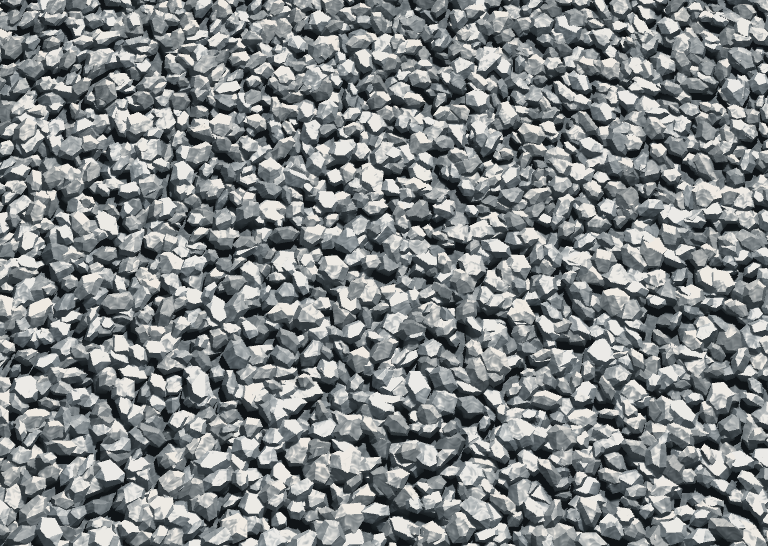
Write a Shadertoy shader that draws this texture.

```glsl
// Sunlit crushed gravel: three layers of jittered cells each hold one faceted
// stone, cut from a tilted top plane and six side planes. The highest stone
// wins, then it is lit by a low sun with short marched shadows.

const float ROWS = 23.5;          // stone cells per canvas height
const float PERSPECTIVE = 0.30;   // stones shrink towards the top
const float JITTER = 0.75;
const float THICKNESS = 0.85;
const float LAYER_STEP = 0.2;
const float FLOOR_Z = -0.15;
const int LAYERS = 3;
const int FACETS = 6;
const int SHADOW_STEPS = 3;
const int SAMPLES = 3;
const float AMBIENT = 0.37;
const float SUN = 0.90;
const float MIDTONE_GAIN = 0.72;  // darkens all but the brightest faces
const float HIGHLIGHT_POWER = 8.0;
const vec3 SUN_DIR = vec3(0.22, 0.66, 0.72);
const vec3 DARK = vec3(0.045, 0.062, 0.07);
const vec3 BRIGHT = vec3(0.93, 0.918, 0.895);
const vec3 MID_TINT = vec3(-0.02, 0.008, 0.03);

struct Stone {
    float z;
    vec2 slope;
    vec4 seed;
};

vec4 hash4(vec2 p) {
    vec4 h = fract(p.xyxy * vec4(0.1031, 0.1030, 0.0973, 0.1099));
    h += dot(h, h.wzxy + 33.33);
    return fract((h.xxyz + h.yzzw) * h.zywx);
}

mat2 rotation(float a) {
    float c = cos(a), s = sin(a);
    return mat2(c, s, -s, c);
}

// Height and gradient of one convex faceted stone of unit radius
vec3 facetedStone(vec2 q, vec4 seed, vec4 form) {
    vec2 tilt = (seed.zw - 0.5) * 0.9;
    vec3 surface = vec3(0.55 + dot(tilt, q), tilt);
    mat2 turn = rotation(6.28318 / float(FACETS));
    vec2 dir = rotation(form.w * 6.28318) * vec2(1.0, 0.0);
    for (int k = 0; k < FACETS; k++) {
        vec2 v = fract((seed.xy + form.zy * float(k + 1)) * vec2(17.3, 23.9));
        float steep = mix(0.7, 2.5, v.y);
        float h = (mix(0.65, 1.0, v.x) - dot(dir, q)) * steep;
        if (h < surface.x) surface = vec3(h, -dir * steep);
        dir = turn * dir;
    }
    return surface;
}

Stone topStone(vec2 p) {
    Stone best = Stone(FLOOR_Z, vec2(0.0), vec4(0.5));
    for (int layer = 0; layer < LAYERS; layer++) {
        float level = float(layer);
        vec2 g = p + level * vec2(0.41, 0.57);
        for (int j = -1; j <= 1; j++)
        for (int i = -1; i <= 1; i++) {
            vec2 cell = floor(g) + vec2(i, j);
            vec2 key = cell + 71.0 * level + 140.0;
            vec4 seed = hash4(key);
            vec2 rel = g - cell - 0.5 - JITTER * (seed.xy - 0.5);
            if (dot(rel, rel) > 0.85) continue;

            vec4 form = hash4(key + vec2(313.7, 91.3));
            float size = mix(0.38, 0.78, form.y);
            vec2 radius = size * vec2(1.0, mix(0.5, 0.95, form.z));
            mat2 rot = rotation((form.x - 0.5) * 2.8);
            vec2 q = (rel * rot) / radius;
            vec3 surface = facetedStone(q, seed, form);
            float z = level * LAYER_STEP + 0.3 * form.w
                    + THICKNESS * size * surface.x;
            if (surface.x > 0.0 && z > best.z) {
                vec2 slope = rot * (surface.yz / radius) * THICKNESS * size;
                best = Stone(z, slope, seed);
            }
        }
    }
    return best;
}

float sunlight(vec2 p, float z) {
    float blocked = 0.0;
    for (int i = 1; i <= SHADOW_STEPS; i++) {
        vec3 ray = vec3(p, z) + SUN_DIR * 0.17 * float(i);
        blocked = max(blocked, smoothstep(0.0, 0.1, topStone(ray.xy).z - ray.z));
    }
    return 1.0 - blocked;
}

// Layered sines give each stone its own rough, mottled skin
vec2 roughness(vec2 p, vec4 seed) {
    vec2 w = p * 9.0 + seed.xy * 40.0;
    vec2 a = sin(w.yx * 1.3 + 2.0 * sin(w * 0.9));
    vec2 b = sin(w * 2.7 + 2.5 * a.yx + seed.zw * 6.0);
    return 0.6 * a + 0.5 * b;
}

vec3 gravel(vec2 p) {
    Stone stone = topStone(p);
    vec2 rough = roughness(p, stone.seed);
    vec3 normal = normalize(vec3(-stone.slope + 0.15 * rough, 1.0));
    float sun = max(dot(normal, normalize(SUN_DIR)), 0.0) * sunlight(p, stone.z);
    float openness = mix(0.08, 1.0, smoothstep(FLOOR_Z, 0.75, stone.z));
    float sky = AMBIENT * openness * (0.55 + 0.45 * normal.z);
    float albedo = mix(0.77, 1.13, stone.seed.z) + 0.05 * rough.x * rough.y;
    float light = clamp(albedo * (sky + SUN * sun), 0.0, 1.0);
    float tone = light * mix(MIDTONE_GAIN, 1.0, pow(light, HIGHLIGHT_POWER));
    vec3 color = mix(DARK, BRIGHT, tone) + MID_TINT * 4.0 * tone * (1.0 - tone);
    return color + (stone.seed.w - 0.5) * vec3(0.02, 0.0, -0.02) * tone;
}

void mainImage(out vec4 fragColor, in vec2 fragCoord) {
    vec3 sum = vec3(0.0);
    for (int i = 0; i < SAMPLES; i++) {
        vec2 shift = fract(float(i) * vec2(1.0, 2.0) / 3.0 + 0.01) - 0.34;
        vec2 uv = (fragCoord + shift) / iResolution.y;
        float center = 0.5 * iResolution.x / iResolution.y;
        float scale = 1.0 + PERSPECTIVE * (uv.y - 0.5);
        float depth = uv.y + 0.5 * PERSPECTIVE * uv.y * (uv.y - 1.0);
        sum += gravel(ROWS * vec2((uv.x - center) * scale, depth));
    }
    fragColor = vec4(sum / float(SAMPLES), 1.0);
}
```
